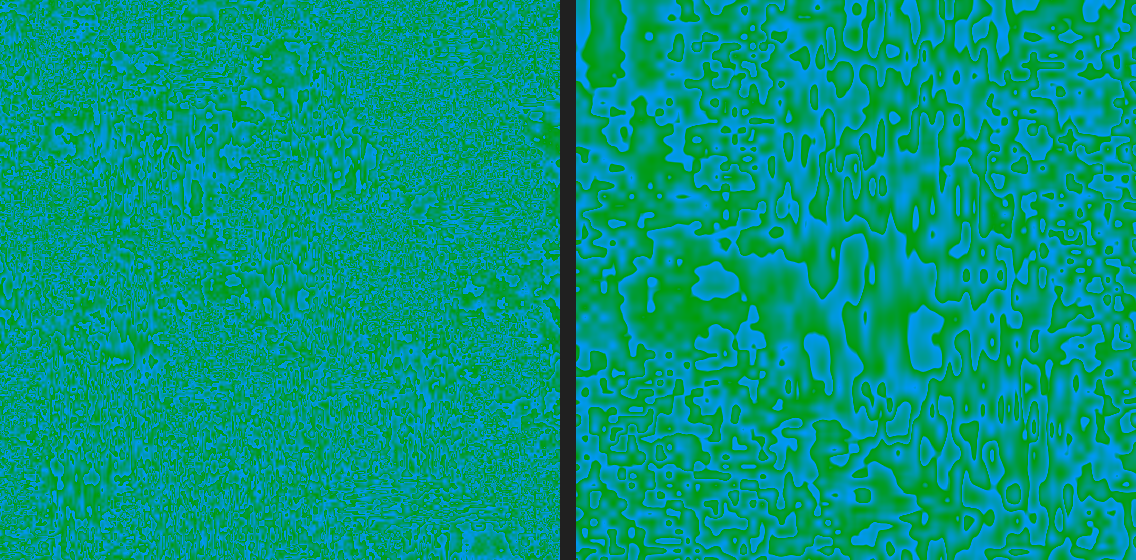
Left: the whole. Right: its middle third, enlarged.
A three.js fragment shader for this texture:

```glsl
// Fine maze of green and blue grains: a noise height field is wrapped
// by fract into a green-to-blue ramp, so its contours become sharp seams.
// Broad masks calm some patches and stretch the grain up or sideways.

varying vec2 vUv;

const vec3 GREEN = vec3(0.0, 0.612, 0.03);
const vec3 BLUE = vec3(0.0, 0.596, 0.99);
const float RAMP_BIAS = 1.06;    // above 1 favours green
const float SEAM = 0.07;         // share of a wrap spent on the soft seam
const float GRAIN_CELLS = 180.0; // fine grain lattice across the canvas
const float STRETCH = 0.42;      // lattice scale along a stretched grain
const float GRAIN_WRAPS = 2.0;   // height of the busy grain, in wraps
const float CALM_WRAPS = 0.55;   // height of the grain in calm patches
const float SWELL_CELLS = 48.0;
const float SWELL_WRAPS = 1.5;
const float DRIFT_CELLS = 7.0;
const float DRIFT_WRAPS = 4.0;
const vec2 STREAK_CELLS = vec2(170.0, 9.0);
const float STREAK_WRAPS = 0.7;
const float PATCH_CELLS = 8.0;

float hash(vec2 p) {
  vec3 q = fract(p.xyx * 0.1031);
  q += dot(q, q.yzx + 33.33);
  return fract((q.x + q.y) * q.z);
}

float valueNoise(vec2 p) {
  vec2 cell = floor(p);
  vec2 f = fract(p);
  f = f * f * (3.0 - 2.0 * f);
  float low = mix(hash(cell), hash(cell + vec2(1.0, 0.0)), f.x);
  float high = mix(hash(cell + vec2(0.0, 1.0)), hash(cell + 1.0), f.x);
  return mix(low, high, f.y);
}

float fbm(vec2 p) {
  float sum = 0.0;
  float weight = 0.5;
  for (int i = 0; i < 4; i++) {
    sum += weight * valueNoise(p);
    p = p * 2.03 + 17.3;
    weight *= 0.5;
  }
  return sum / 0.9375;
}

// Fine grain, drawn out vertically or horizontally by the broad masks
float grain(vec2 uv, float upright, float level) {
  vec2 p = uv * GRAIN_CELLS;
  float fine = valueNoise(p + 11.0);
  float tall = valueNoise(p * vec2(1.1, STRETCH) + 53.0);
  float wide = valueNoise(p * vec2(STRETCH, 1.1) + 97.0);
  return mix(mix(fine, tall, upright), wide, level);
}

float heightField(vec2 uv) {
  // Broad masks for activity and direction
  float busy = smoothstep(0.30, 0.50, fbm(uv * PATCH_CELLS + 5.0));
  float upright = smoothstep(0.42, 0.66, fbm(uv * vec2(9.0, 4.0) + 31.0));
  float level = smoothstep(0.56, 0.72, fbm(uv * vec2(6.0, 10.0) + 71.0));

  // Layers from broad to fine
  float h = DRIFT_WRAPS * valueNoise(uv * DRIFT_CELLS + 3.0);
  h += SWELL_WRAPS * valueNoise(uv * SWELL_CELLS + 23.0);
  h += STREAK_WRAPS * upright * valueNoise(uv * STREAK_CELLS + 41.0);
  h += mix(CALM_WRAPS, GRAIN_WRAPS, busy) * grain(uv, upright, level);
  return h;
}

// Rising ramp that falls back to zero over a short soft seam
float wrapRamp(float h) {
  float t = fract(h);
  float rise = t / (1.0 - SEAM);
  float fall = (1.0 - t) / SEAM;
  return clamp(min(rise, fall), 0.0, 1.0);
}

void main() {
  float tone = pow(wrapRamp(heightField(vUv)), RAMP_BIAS);
  gl_FragColor = vec4(mix(GREEN, BLUE, tone), 1.0);
}
```
